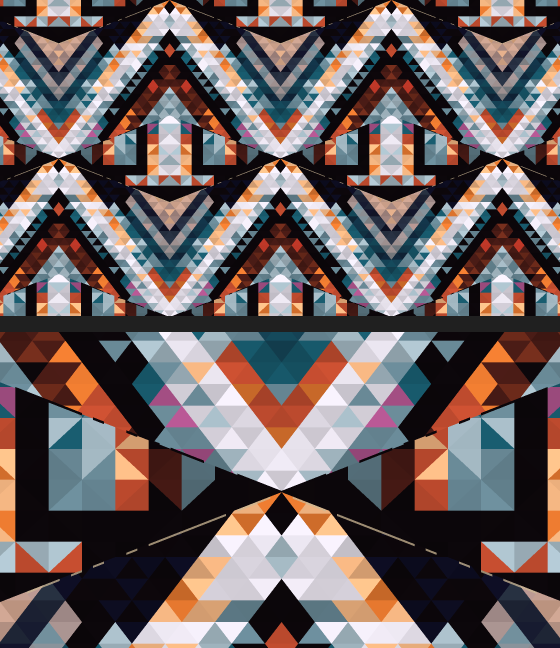
Top: the whole. Bottom: its middle third, enlarged.
This pattern is drawn by a Shadertoy shader. Its source:

```glsl
// Faceted mosaic on interlocking hexagons, each folded into two mirrored side
// faces and a rhombic floor. A colour field of bands, chevrons and columns is
// sampled once per triangle, so every facet is flat.

const vec3 BLACK = vec3(0.045, 0.025, 0.04);
const vec3 NAVY  = vec3(0.05, 0.05, 0.13);
const vec3 PALE  = vec3(0.88, 0.86, 0.90);
const vec3 MIST  = vec3(0.64, 0.72, 0.76);
const vec3 SLATE = vec3(0.39, 0.51, 0.56);
const vec3 TEAL  = vec3(0.09, 0.34, 0.41);
const vec3 TAUPE = vec3(0.68, 0.56, 0.54);
const vec3 PEACH = vec3(0.94, 0.70, 0.50);
const vec3 AMBER = vec3(0.88, 0.46, 0.18);
const vec3 RUST  = vec3(0.74, 0.29, 0.18);
const vec3 BROWN = vec3(0.27, 0.10, 0.08);
const vec3 PLUM  = vec3(0.67, 0.32, 0.54);

float hash(vec2 p) {
    return fract(sin(dot(p, vec2(127.1, 311.7))) * 4375.85);
}

// Lattice of both diagonals and the horizontals: centroid of the triangle at p.
vec2 diamondFacet(vec2 p) {
    vec2 cell = floor(vec2(p.y - p.x, p.y + p.x)) + 0.5;
    vec2 centre = 0.5 * vec2(cell.y - cell.x, cell.x + cell.y);
    return centre + vec2(0.0, p.y < centre.y ? -1.0 : 1.0) / 6.0;
}

// Upright grid with alternating diagonals.
vec2 squareFacet(vec2 p) {
    vec2 cell = floor(p), f = p - cell;
    if (mod(cell.x + cell.y, 2.0) < 0.5)
        return cell + (f.x + f.y < 1.0 ? 1.0 : 2.0) / 3.0;
    return cell + (f.y > f.x ? vec2(1.0, 2.0) : vec2(2.0, 1.0)) / 3.0;
}

// Chevrons nested above the band; e is the distance to the outer mirror axis.
vec3 chevronColour(float band, float e, float h) {
    vec3 shade = h < 0.6 ? BLACK : NAVY;
    if (band < -6.5) return mix(PEACH, TAUPE, h);
    if (band < -5.5) return e < 3.3 ? mix(TAUPE, PEACH, 0.6 * h) : shade;
    if (band < -4.5) return e < 3.3 ? mix(NAVY, SLATE, 0.35 * h) : shade;
    if (band < -3.5) return e < 3.6 ? mix(TAUPE, SLATE, h) : shade;
    if (band < -2.5) return e < 3.6 ? mix(NAVY, TEAL, 0.3 + 0.7 * h) : shade;
    if (e < 2.2) return h < 0.6 ? TEAL : SLATE;
    if (e < 5.2) return h < 0.4 ? TEAL : (h < 0.75 ? SLATE : MIST);
    return shade;
}

// Side face: x runs out from the mirror axis, y runs down from the apex.
vec3 faceColour(vec2 c, float h) {
    float t = c.y - c.x, band = floor(t), e = 10.0 - c.x;

    // Diamonds on the axis
    if (c.x < 0.25) {
        if (band < 0.5 || band == 2.0) return BLACK;
        if (band == 3.0) return RUST;
        if (band < 1.5) return MIST;
    }

    // Diagonal band, warm outside and cool inside
    if (band < -1.5) return chevronColour(band, e, h);
    if (band < -0.5) {
        if (e < 1.7) return h < 0.6 ? RUST : AMBER;
        if (e < 3.2) return h < 0.6 ? MIST : TEAL;
        return h < 0.3 ? AMBER : (h < 0.8 ? PEACH : PALE);
    }
    if (band < 0.5) return h < 0.88 || e < 1.0 ? PALE : PEACH;
    if (band < 1.5) return h < 0.4 ? PALE : (h < 0.78 ? MIST : SLATE);
    if (band < 2.5) {
        if (c.x > 6.2) return h < 0.55 ? PLUM : (h < 0.8 ? AMBER : SLATE);
        return h < 0.3 ? SLATE : (h < 0.55 ? TEAL : BLACK);
    }

    // Hollow under the band
    if (c.x > 6.2) return h < 0.25 ? PLUM : (h < 0.6 ? PEACH : SLATE);
    if (t > 6.2) return h < 0.45 ? MIST : SLATE;
    if (band > 3.5 && c.y > 4.6 + 0.3 * c.x) {
        if (c.x > 3.0) return h < 0.35 ? RUST : (h < 0.65 ? AMBER : BROWN);
        if (abs(c.x - 1.5) < 0.2 && abs(c.y - 6.0) < 0.4) return vec3(0.82, 0.24, 0.17);
        return h < 0.6 ? BROWN : (h < 0.85 ? RUST * 0.6 : BLACK);
    }
    return BLACK;
}

// Floor: upright columns, closed by flat strips near the bottom.
vec3 floorColour(vec2 c, float h) {
    float column = floor(c.x);
    if (c.y > 12.86) return BLACK;
    if (c.y > 12.14) return column < 4.0 ? (h < 0.6 ? MIST : RUST) : BLACK;
    if (column < 1.0) return h < 0.8 ? PALE : MIST;
    if (column < 2.0) {
        if (c.y < 10.0) return h < 0.3 ? PLUM : (h < 0.65 ? RUST : TEAL);
        return h < 0.7 ? PEACH : AMBER;
    }
    if (column < 3.0 || c.y > 11.43) return BLACK;
    if (column < 5.0) return h < 0.65 ? SLATE : (h < 0.8 ? TEAL : MIST);
    if (column < 6.0) return h < 0.5 ? RUST : PEACH;
    if (column < 7.0) return h < 0.6 ? BROWN : BLACK;
    return column < 8.0 && h < 0.7 ? SLATE * 0.85 : BLACK;
}

vec3 pattern(vec2 uv) {
    // Cell units: a hexagon is 20 wide, rows are 11 apart and staggered
    vec2 p = vec2(uv.x * 28.5, (1.0 - uv.y) * 21.9);
    float row = floor(p.y / 11.0);
    vec2 q = vec2(abs(mod(p.x - 5.3 - 10.0 * row, 20.0) - 10.0), p.y - 11.0 * row);
    if (q.y < 0.3 * q.x) q = vec2(10.0 - q.x, q.y + 11.0);

    float drop = q.y - 0.3 * q.x;      // depth below the upper hexagon edge
    bool onFloor = drop > 8.0;
    vec2 scale = vec2(1.0, onFloor ? 1.4 : 1.0);
    vec2 facet = onFloor ? squareFacet(q * scale) : diamondFacet(q);
    vec2 id = floor(facet * 6.0 + 0.5);
    vec3 col = onFloor ? floorColour(facet / scale, hash(id)) : faceColour(facet, hash(id));
    col *= 0.86 + 0.26 * hash(id + 9.1);

    // Broken hairlines: cream on the upper edge, dark above the floor
    float dash = step(0.3, hash(floor(q.xx * 3.0)));
    col = mix(col, vec3(0.80, 0.72, 0.58), 0.75 * dash * step(drop, 0.05));
    return mix(col, BLACK, dash * step(abs(drop - 8.0), 0.03) * step(2.0, q.x));
}

void mainImage(out vec4 fragColor, in vec2 fragCoord) {
    vec3 sum = vec3(0.0);
    for (int i = 0; i < 9; i++) {      // 3 by 3 samples smooth the facet edges
        vec2 offset = (vec2(i % 3, i / 3) - 1.0) / 3.0;
        sum += pattern((fragCoord + offset) / iResolution.y);
    }
    fragColor = vec4(sum / 9.0, 1.0);
}
```
